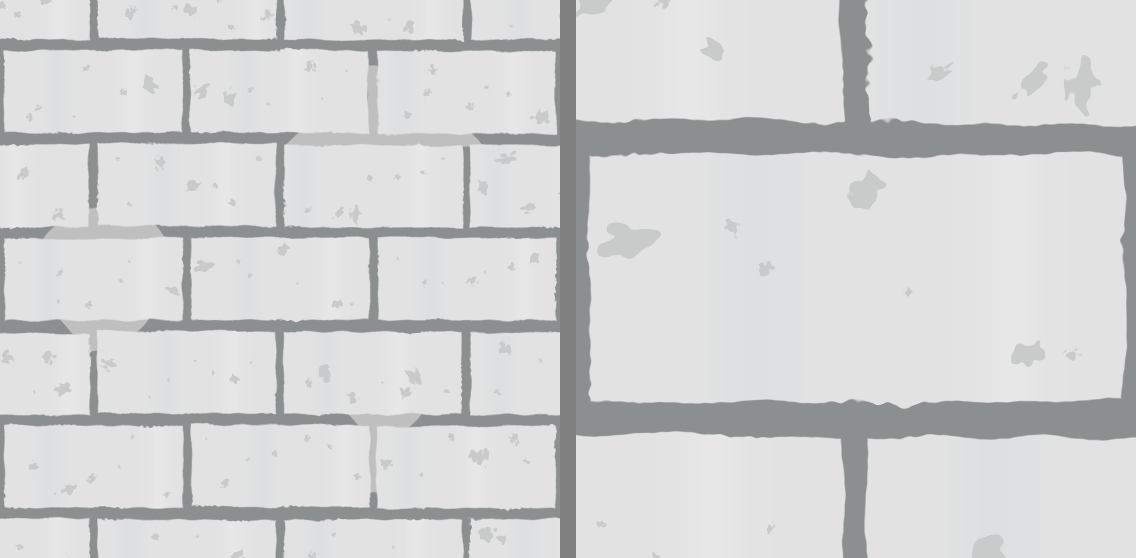
Left: the whole. Right: its middle third, enlarged.
This texture is drawn by a Shadertoy shader. Its source:

```glsl
// Pale painted brick wall in running bond with dark mortar: each brick is a box
// distance whose edge is roughened by gradient noise, with hashed chips and soft
// tonal streaks; lighter mortar repairs sit on some bed joints and run into perpends.

// Layout, in canvas widths
const vec2  PITCH      = vec2(0.33333, 0.1674);  // brick plus joint
const vec2  JOINT      = vec2(0.0148, 0.0205);   // perpend and bed thickness
const float FIRST_BED  = 0.0794;                 // height of the lowest bed joint
const float JITTER     = 0.0035;                 // per-brick shift
const float WAVE       = 0.0050;                 // slow edge wobble
const float NICK       = 0.0045;                 // fine edge damage
const int   CHIPS      = 7;                      // chips per brick
const vec2  CHIP_SIZE  = vec2(0.0022, 0.0145);   // smallest and largest radius

// Colours
const vec3 BRICK  = vec3(0.888, 0.888, 0.888);
const vec3 LIGHT  = vec3(0.912, 0.912, 0.912);
const vec3 SHADE  = vec3(0.862, 0.870, 0.880);
const vec3 CHIP   = vec3(0.790, 0.795, 0.797);
const vec3 MORTAR = vec3(0.550, 0.560, 0.560);
const vec3 REPAIR = vec3(0.750, 0.750, 0.753);

vec3 hash3(vec2 p) {
    vec3 q = fract((p.xyx + 17.3) * vec3(0.1031, 0.1030, 0.0973));
    q += dot(q, q.yxz + 33.33);
    return fract((q.xxy + q.yzz) * q.zyx);
}

float cornerGradient(vec2 cell, vec2 offset) {
    float angle = 6.2832 * hash3(cell).x;
    return dot(vec2(cos(angle), sin(angle)), offset);
}

float gradientNoise(vec2 p) {
    vec2 i = floor(p), f = p - i;
    vec2 u = f * f * f * (f * (f * 6.0 - 15.0) + 10.0);
    vec2 e = vec2(1.0, 0.0);
    float low  = mix(cornerGradient(i, f), cornerGradient(i + e, f - e), u.x);
    float high = mix(cornerGradient(i + e.yx, f - e.yx),
                     cornerGradient(i + 1.0, f - 1.0), u.x);
    return mix(low, high, u.y);
}

float boxDistance(vec2 p, vec2 halfSize) {
    vec2 d = abs(p) - halfSize;
    return length(max(d, 0.0)) + min(max(d.x, d.y), 0.0);
}

float coverage(float d, float pixel) {
    return 1.0 - smoothstep(-pixel, pixel, d);
}

// Slow waves everywhere, fine nicks only along some stretches
float roughness(vec2 p) {
    float worn = smoothstep(0.0, 0.4, gradientNoise(p * 13.0 + 41.0));
    return WAVE * gradientNoise(p * 24.0)
         + NICK * gradientNoise(p * 140.0) * mix(0.15, 1.0, worn);
}

// Knobbly, randomly stretched chips, spread along the brick by strata
float chipDistance(vec2 p, vec2 brick) {
    float d = 1.0;
    for (int i = 0; i < CHIPS; i++) {
        vec2 seed = brick * 9.7 + float(i) * vec2(3.1, 5.3);
        vec3 place = hash3(seed), form = hash3(seed + 71.0);
        vec2 spread = vec2((float(i) + place.x) / float(CHIPS), place.y) - 0.5;
        float radius = mix(CHIP_SIZE.x, CHIP_SIZE.y, pow(place.z, 1.4));
        float c = cos(6.2832 * form.x), s = sin(6.2832 * form.x);
        float stretch = mix(0.85, 1.35, form.y * form.y);
        vec2 v = mat2(c, s, -s, c) * (p - spread * (PITCH - JOINT) * vec2(0.9, 0.74));
        v *= vec2(1.0 / stretch, stretch) / radius;
        float knobs = gradientNoise(v * 1.3 + seed * 3.7);
        d = min(d, radius * (length(v) - 0.85 + 1.1 * knobs));
    }
    return d;
}

// Trapezoid on the bed joint plus a run into the perpend it meets
float repairDistance(vec2 p, float bed) {
    if (bed < 1.0 || bed > 4.0) return 1.0;
    bool longRun = mod(bed, 3.0) == 1.0;
    float junction = longRun ? 4.0 : 1.0;
    float side = mod(junction + bed, 2.0) == 0.0 ? 1.0 : -1.0;
    vec2 q = vec2(p.x - junction * 0.5 * PITCH.x, side * (p.y - bed * PITCH.y));
    float halfWidth = 0.055 + 0.0017 * bed * bed * bed;
    float smear = max(abs(q.x - 0.02) - halfWidth + 0.9 * q.y, abs(q.y) - 0.015);
    float runHalf = longRun ? 0.065 : 0.022;
    float run = boxDistance(q - vec2(0.0, runHalf), vec2(0.011, runHalf));
    return min(smear, run);
}

void mainImage(out vec4 fragColor, in vec2 fragCoord) {
    float pixel = 1.0 / iResolution.x;
    vec2 p = fragCoord * pixel - vec2(0.0, FIRST_BED);

    // Running bond: odd rows shift by half a brick
    float row = floor(p.y / PITCH.y);
    vec2 grid = p / PITCH - vec2(0.5 * mod(row, 2.0), 0.0);
    vec2 brick = floor(grid), cell = fract(grid);
    vec3 rnd = hash3(brick);
    vec2 local = (cell - 0.5) * PITCH - (rnd.xy - 0.5) * JITTER;
    local.y += local.x * (rnd.z - 0.5) * 0.012;

    // Mortar and its repairs
    float repair = min(repairDistance(p, row), repairDistance(p, row + 1.0));
    repair += 0.004 * gradientNoise(p * 38.0);
    vec3 color = mix(MORTAR, REPAIR, coverage(repair, pixel));

    // Brick face: soft vertical streaks, then chips
    float streak = (cell.x - mix(0.12, 0.42, rnd.y)) / 0.075;
    vec3 face = mix(BRICK, SHADE, 0.7 * exp(-streak * streak));
    float gleam = (cell.x - mix(0.55, 0.9, rnd.x)) / 0.05;
    face = mix(face, LIGHT, 0.8 * exp(-gleam * gleam));
    face = mix(face, CHIP, coverage(chipDistance(local, brick), pixel));

    float edge = boxDistance(local, 0.5 * (PITCH - JOINT)) + roughness(p + brick * 2.37);
    color = mix(color, face, coverage(edge, pixel));
    fragColor = vec4(color, 1.0);
}
```
